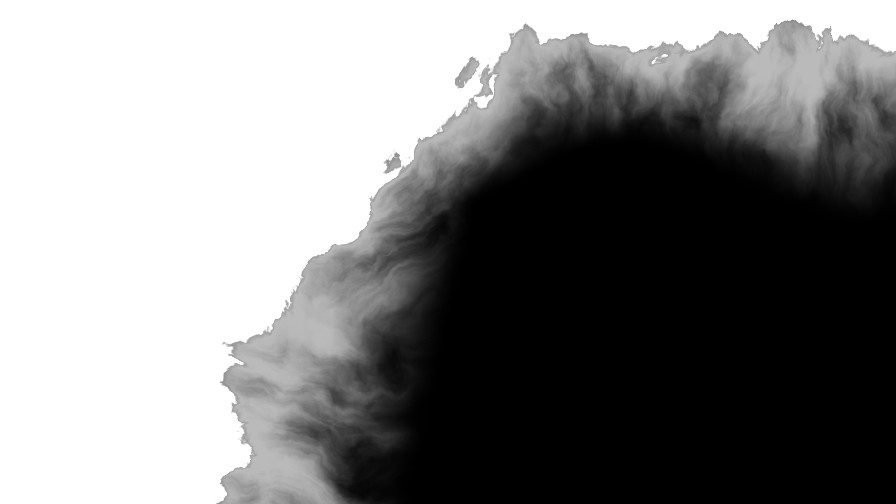
Write a WebGL 2 fragment shader that draws this background.

```glsl
#version 300 es
precision highp float;
// A bank of black smoke with torn grey fringes spreading over white.
uniform vec2 u_resolution;
out vec4 fragColor;

vec2 gradientAt(vec2 cell) {
    float angle = 6.2832 * fract(sin(dot(cell, vec2(127.1, 311.7))) * 43758.5);
    return vec2(cos(angle), sin(angle));
}

float gradientNoise(vec2 p) {
    vec2 i = floor(p), f = p - i;
    vec2 u = f * f * f * (f * (f * 6.0 - 15.0) + 10.0);
    vec2 e = vec2(1.0, 0.0);
    float low = mix(dot(gradientAt(i), f), dot(gradientAt(i + e), f - e), u.x);
    float high = mix(dot(gradientAt(i + e.yx), f - e.yx), dot(gradientAt(i + 1.0), f - 1.0), u.x);
    return mix(low, high, u.y);
}

mat2 rotation(float a) {
    return mat2(cos(a), -sin(a), sin(a), cos(a));
}

float fbm(vec2 p) {
    float sum = 0.0, weight = 0.6;
    for (int i = 0; i < 6; i++) {
        sum += weight * gradientNoise(p);
        p = p * 2.03 + vec2(17.3, 9.1);
        weight *= 0.52;
    }
    return sum;
}

// Noise drawn out along the given direction
float strands(vec2 p, float angle) {
    return fbm(rotation(angle) * p * vec2(3.5, 10.0));
}

float smoothMin(float a, float b, float k) {
    float h = max(k - abs(a - b), 0.0) / k;
    return min(a, b) - h * h * k * 0.25;
}

void main() {
    vec2 p = gl_FragCoord.xy / u_resolution.y;

    // Strands sweep from level at lower left to upright along the top
    vec2 q = p + 0.1 * vec2(fbm(p * 4.0), fbm(p * 4.0 + 7.7));
    float sweep = p.y + 0.3 * (p.x - 0.8);
    float smoke = mix(strands(q, -0.15), strands(q, 0.75), smoothstep(0.2, 0.45, sweep));
    smoke = mix(smoke, strands(q, 1.45), smoothstep(0.65, 0.9, sweep));
    float curls = fbm(q * 8.0 + 3.1);

    // Depth behind the torn outer boundary: left side, slope and top
    float slope = dot(p, vec2(0.765, -0.644)) - 0.178;
    float depth = smoothMin(smoothMin(p.x - 0.465, 0.925 - p.y, 0.05), slope, 0.04);
    float torn = depth + 0.11 * smoke + 0.09 * curls;

    // Distance to the solid core, whose top rises and dips
    float coreTop = 0.63 + 0.08 * cos(7.0 * (p.x - 1.24));
    vec2 outside = vec2(0.82 + 0.22 * p.y - p.x, p.y - coreTop);
    float coreDistance = length(max(outside, 0.0));

    // Density runs from the fringe to the core, broken up by the strands
    float inner = max(depth, 0.0);
    float density = inner / (inner + coreDistance + 0.0001);
    density += (0.85 * smoke + 0.4 * curls) * (1.0 - density * density);
    float grey = 0.73 * (1.0 - smoothstep(0.0, 1.0, density));

    // Thin dark rim, then white paper beyond it
    grey *= mix(0.85, 1.0, smoothstep(0.0, 0.014, torn));
    float tone = mix(1.0, grey, smoothstep(-0.003, 0.003, torn));
    fragColor = vec4(vec3(tone), 1.0);
}
```
